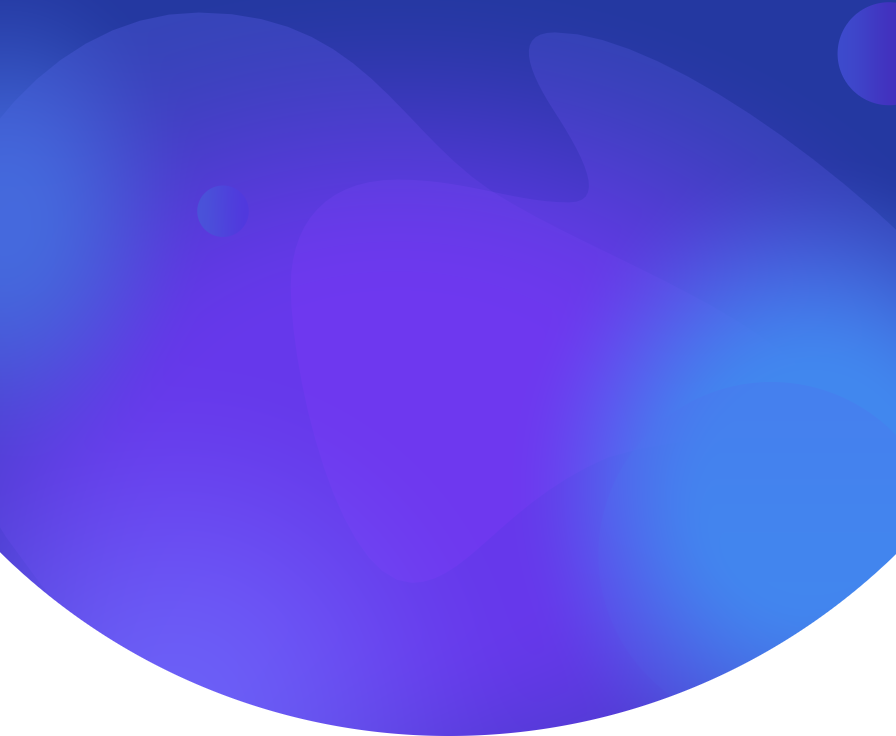
Reproduce this background procedurally as a WebGL 1 fragment shader.

```glsl
precision highp float;
// Layered violet and blue blobs with soft glows, cut by a round lower edge on white.

uniform vec2 u_resolution;

// Antialiased coverage of a signed distance, one output step wide.
float cover(float dist) {
  return clamp(0.5 - dist * u_resolution.y, 0.0, 1.0);
}

float disc(vec2 p, vec2 center, float radius) {
  return cover(length(p - center) - radius);
}

// Soft light: full inside the inner radius, gone at the outer one.
float glow(vec2 offset, float inner, float outer) {
  return 1.0 - smoothstep(inner, outer, length(offset));
}

vec2 bezier(vec2 a, vec2 b, vec2 c, vec2 d, float t) {
  float u = 1.0 - t;
  return u * u * u * a + 3.0 * u * t * (u * b + t * c) + t * t * t * d;
}

// Adds one cubic to an outline: x keeps squared distance, y the inside sign.
void curve(inout vec2 outline, vec2 p, vec2 a, vec2 b, vec2 c, vec2 d) {
  vec2 start = a;
  for (int i = 1; i <= 14; i++) {
    vec2 end = bezier(a, b, c, d, float(i) / 14.0);
    vec2 edge = end - start;
    vec2 w = p - start;
    vec2 gap = w - edge * clamp(dot(w, edge) / dot(edge, edge), 0.0, 1.0);
    outline.x = min(outline.x, dot(gap, gap));
    if ((start.y > p.y) != (end.y > p.y)) {
      if (w.x < edge.x * w.y / edge.y) outline.y = -outline.y;
    }
    start = end;
  }
}

// Broad dome on the left, sloping down to the right.
float domeBlob(vec2 p) {
  vec2 o = vec2(1e3, 1.0);
  curve(o, p, vec2(-0.111, 0.587), vec2(-0.079, 0.794), vec2(0.079, 0.983), vec2(0.27, 0.983));
  curve(o, p, vec2(0.27, 0.983), vec2(0.492, 0.983), vec2(0.54, 0.825), vec2(0.667, 0.741));
  curve(o, p, vec2(0.667, 0.741), vec2(0.794, 0.659), vec2(1.016, 0.587), vec2(1.111, 0.476));
  curve(o, p, vec2(1.111, 0.476), vec2(1.27, 0.238), vec2(0.95, -0.111), vec2(0.61, -0.111));
  curve(o, p, vec2(0.61, -0.111), vec2(0.238, -0.111), vec2(-0.111, 0.333), vec2(-0.111, 0.587));
  return cover(sqrt(o.x) * o.y);
}

// Winding shape with a horn at the upper right and a lobe in the middle.
float hornBlob(vec2 p) {
  vec2 o = vec2(1e3, 1.0);
  curve(o, p, vec2(1.302, 0.603), vec2(1.143, 0.778), vec2(0.889, 0.956), vec2(0.754, 0.956));
  curve(o, p, vec2(0.754, 0.956), vec2(0.698, 0.956), vec2(0.717, 0.905), vec2(0.751, 0.852));
  curve(o, p, vec2(0.751, 0.852), vec2(0.794, 0.786), vec2(0.825, 0.725), vec2(0.773, 0.725));
  curve(o, p, vec2(0.773, 0.725), vec2(0.698, 0.725), vec2(0.635, 0.756), vec2(0.54, 0.756));
  curve(o, p, vec2(0.54, 0.756), vec2(0.444, 0.756), vec2(0.395, 0.698), vec2(0.395, 0.611));
  curve(o, p, vec2(0.395, 0.611), vec2(0.395, 0.492), vec2(0.46, 0.208), vec2(0.56, 0.208));
  curve(o, p, vec2(0.56, 0.208), vec2(0.635, 0.208), vec2(0.683, 0.317), vec2(0.825, 0.378));
  curve(o, p, vec2(0.825, 0.378), vec2(1.016, 0.444), vec2(1.429, 0.365), vec2(1.302, 0.603));
  return cover(sqrt(o.x) * o.y);
}

void main() {
  // Canvas height is one unit.
  vec2 p = gl_FragCoord.xy / u_resolution.y;

  // Navy ground with a violet heart and a lilac lower left.
  float heart = glow((p - vec2(0.54, 0.365)) * vec2(0.75, 1.0), 0.222, 0.683);
  vec3 color = mix(vec3(0.14, 0.22, 0.63), vec3(0.38, 0.22, 0.91), heart);

  // Translucent blobs.
  vec3 tint = mix(vec3(0.42, 0.42, 1.0), vec3(0.55, 0.22, 1.0), heart);
  color = mix(color, tint, domeBlob(p) * mix(0.25, 0.12, heart));
  color = mix(color, tint, hornBlob(p) * 0.2);
  color = mix(color, vec3(0.43, 0.39, 0.98), 0.9 * glow(p - vec2(0.238, 0.03), 0.0, 0.5));

  // Blue glows at both sides.
  float leftGlow = glow((p - vec2(0.008, 0.698)) * vec2(1.0, 0.75), 0.02, 0.28);
  color = mix(color, vec3(0.27, 0.42, 0.87), leftGlow * 0.95);
  float rightGlow = glow((p - vec2(1.103, 0.337)) * vec2(1.1, 1.0), 0.143, 0.46);
  color = mix(color, vec3(0.255, 0.53, 0.935), rightGlow);

  // Faint disc over the right glow, fading downwards.
  float shade = disc(p, vec2(1.048, 0.246), 0.235) * mix(0.08, 0.35, smoothstep(0.2, 0.48, p.y));
  color = mix(color, vec3(0.3, 0.45, 0.93), shade);

  // Two small balls, each shaded from left to right.
  vec3 smallBall = mix(vec3(0.28, 0.34, 0.85), vec3(0.31, 0.22, 0.87), smoothstep(0.265, 0.34, p.x));
  color = mix(color, smallBall, 0.85 * disc(p, vec2(0.303, 0.713), 0.035));
  vec3 largeBall = mix(vec3(0.24, 0.29, 0.8), vec3(0.26, 0.18, 0.74), smoothstep(1.138, 1.23, p.x));
  color = mix(color, largeBall, disc(p, vec2(1.208, 0.927), 0.07));

  // Round lower edge on white.
  color = mix(vec3(1.0), color, disc(p, vec2(0.61, 0.87), 0.87));
  gl_FragColor = vec4(color, 1.0);
}
```
